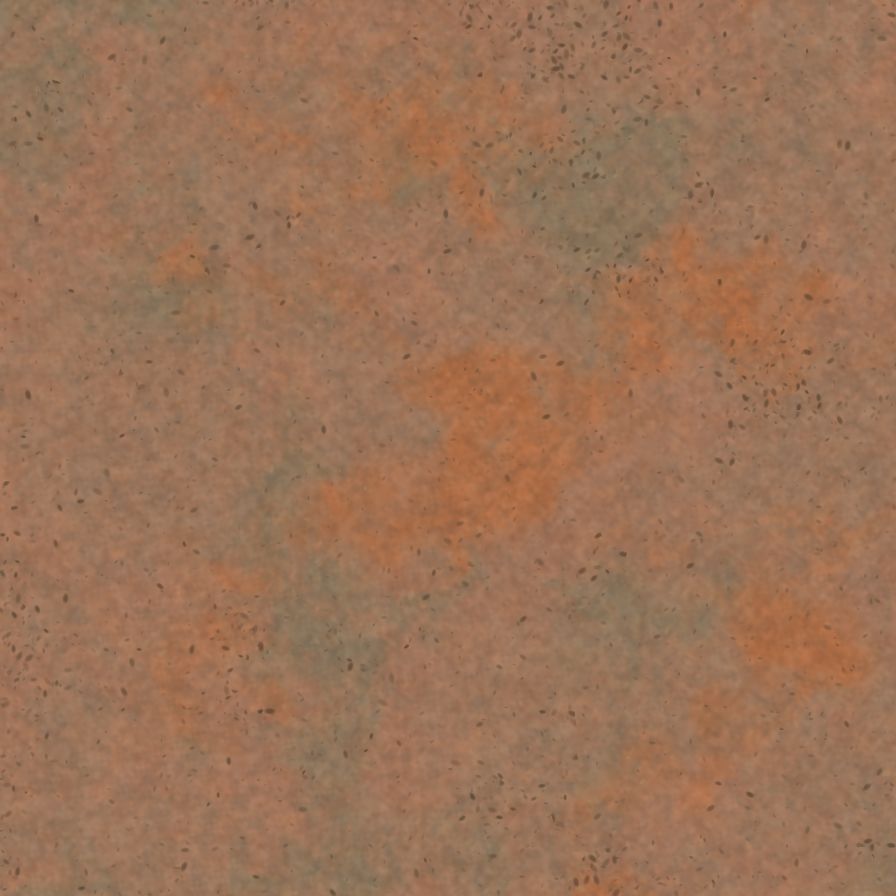
Give the GLSL for this texture, as a Shadertoy shader.

```glsl
// Weathered terracotta stone: rust and grey-olive blotches, fine grain, clustered dark pits.

const vec3 CLAY  = vec3(0.606, 0.458, 0.356);
const vec3 RUST  = vec3(0.675, 0.420, 0.265);
const vec3 ROSE  = vec3(0.650, 0.450, 0.345);
const vec3 OLIVE = vec3(0.520, 0.455, 0.355);
const vec3 PIT   = vec3(0.330, 0.255, 0.185);
const vec3 CHIP  = vec3(0.720, 0.580, 0.430);

float hash(vec2 p) {
    return fract(sin(dot(p, vec2(127.1, 311.7))) * 43758.5453);
}

vec2 hash2(vec2 p) {
    return vec2(hash(p), hash(p + 57.3));
}

// Smooth value noise in 0..1
float noise(vec2 p) {
    vec2 cell = floor(p);
    vec2 f = fract(p);
    vec2 u = f * f * (3.0 - 2.0 * f);
    float low  = mix(hash(cell), hash(cell + vec2(1, 0)), u.x);
    float high = mix(hash(cell + vec2(0, 1)), hash(cell + vec2(1, 1)), u.x);
    return mix(low, high, u.y);
}

// Layered noise in 0..1, each octave turned to hide the lattice
float fbm(vec2 p, int octaves, float gain) {
    float sum = 0.0, total = 0.0, weight = 1.0;
    mat2 turn = mat2(0.8, 0.6, -0.6, 0.8);
    for (int i = 0; i < octaves; i++) {
        sum += weight * noise(p);
        total += weight;
        weight *= gain;
        p = turn * p * 2.03 + 17.7;
    }
    return sum / total;
}

// Scattered irregular specks; density is the chance that a cell holds one
float specks(vec2 uv, float scale, float density, float seed) {
    vec2 p = uv * scale;
    vec2 home = floor(p);
    float cover = 0.0;
    for (int y = -1; y <= 1; y++) {
        for (int x = -1; x <= 1; x++) {
            vec2 cell = home + vec2(x, y);
            vec2 key = cell + seed;
            vec2 d = p - cell - 0.15 - 0.7 * hash2(key);
            float angle = 6.2832 * hash(key + 9.1);
            float c = cos(angle), s = sin(angle);
            d = mat2(c, s, -s, c) * d * vec2(0.75, 1.35);
            float radius = mix(0.22, 0.52, hash(key + 23.9));
            float present = step(hash(key + 41.3), density);
            float strength = mix(0.4, 1.0, hash(key + 71.7));
            float spot = 1.0 - smoothstep(radius * 0.3, radius, length(d));
            cover = max(cover, present * strength * spot);
        }
    }
    return cover;
}

void mainImage(out vec4 fragColor, in vec2 fragCoord) {
    vec2 uv = fragCoord / iResolution.y;

    // Ragged blotches of mineral colour
    vec2 warp = vec2(fbm(uv * 14.0, 3, 0.5), fbm(uv * 14.0 + 31.0, 3, 0.5)) - 0.5;
    vec2 q = uv + 0.06 * warp;
    float rust  = smoothstep(0.52, 0.76, fbm(q * 5.0 + 3.7, 5, 0.62));
    float rose  = smoothstep(0.42, 0.68, fbm(q * 9.0 + 61.0, 4, 0.6));
    float olive = smoothstep(0.48, 0.72, fbm(q * 6.0 + 24.0, 5, 0.65));
    vec3 color = mix(CLAY, ROSE, 0.55 * rose);
    color = mix(color, OLIVE, 0.75 * olive);
    color = mix(color, RUST, 0.9 * rust * (1.0 - 0.5 * olive));

    // Fine grain, with faint shifts of hue
    float mottle = fbm(uv * 38.0 + 11.0, 3, 0.7) - 0.5;
    float grain  = fbm(uv * 110.0 + 5.0, 2, 0.8) - 0.5;
    float tint   = fbm(uv * 60.0 + 83.0, 2, 0.7) - 0.5;
    color *= 1.0 + 0.11 * mottle + 0.19 * grain;
    color += tint * vec3(0.045, -0.010, -0.035);

    // Pits gather in clusters; pale chips lie among them
    float cluster = smoothstep(0.54, 0.76, fbm(uv * 7.0 + 47.0, 3, 0.6));
    float pits  = specks(uv, 85.0, 0.025 + 0.40 * cluster, 13.0);
    float pores = specks(uv, 130.0, 0.07 + 0.22 * cluster, 37.0);
    float chips = specks(uv, 75.0, 0.04 + 0.22 * cluster, 59.0);
    color = mix(color, CHIP, 0.32 * chips);
    color = mix(color, PIT, 0.38 * pores);
    color = mix(color, PIT, 0.72 * pits);

    fragColor = vec4(clamp(color, 0.0, 1.0), 1.0);
}
```
